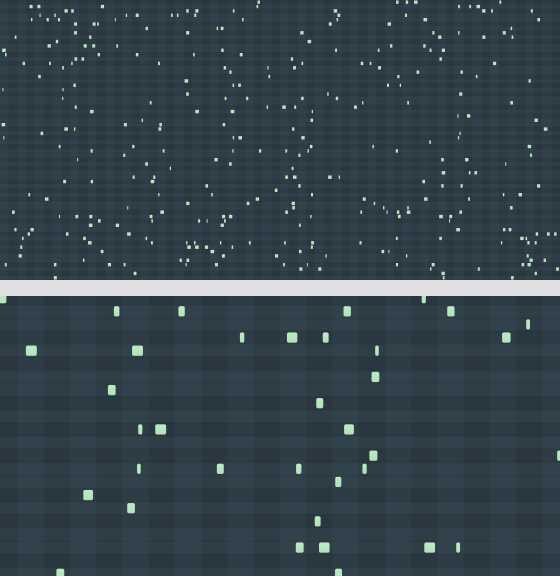
Top, the full canvas; bottom, a detail of the centre.
This pattern is drawn by a Shadertoy shader. Its source:

```glsl
// Draws small pale green blocks scattered over a dark slate step grid.
// Rows follow a twelve-step keyboard shading, columns alternate in tone, and
// each grid cell may hold one rounded block of random width and offset.

const float ROWS = 64.0;           // rows over the canvas height
const float CELL_WIDTH = 2.0;      // column width, in row heights
const float NOTE_CHANCE = 0.078;   // mean share of cells with a block
const float NOTE_HEIGHT = 0.78;    // in row heights
const float MIN_WIDTH = 0.22;
const float MAX_WIDTH = 0.84;
const float CORNER = 0.14;
const float CELL_MARGIN = 0.12;
const float LINE_WIDTH = 0.14;     // separator between rows

const vec3 SLATE = vec3(0.196, 0.259, 0.299);
const vec3 NOTE_TOP = vec3(0.74, 0.93, 0.77);
const vec3 NOTE_BOTTOM = vec3(0.69, 0.88, 0.72);
const float BLACK_KEY_TONE = 0.91;
const float DARK_COLUMN_TONE = 0.92;
const float LINE_TONE = 0.93;

float hash(vec2 p) {
    return fract(sin(dot(p, vec2(127.1, 311.7))) * 43758.5453);
}

// 1 on the five dark steps of each twelve, found by steps of fifths
float blackKey(float row) {
    return step(6.5, mod(row * 7.0 + 1.0, 12.0));
}

// Shares of two neighbouring bands around the nearest border
float borderBlend(float x, float pixel) {
    return clamp((fract(x - 0.5) - 0.5) / pixel + 0.5, 0.0, 1.0);
}

float roundedBox(vec2 p, vec2 halfSize, float radius) {
    vec2 q = abs(p) - halfSize + radius;
    return length(max(q, 0.0)) + min(max(q.x, q.y), 0.0) - radius;
}

vec3 gridColour(vec2 p, float pixel) {
    // Keyboard rows
    float row = floor(p.y - 0.5);
    float key = mix(blackKey(row), blackKey(row + 1.0), borderBlend(p.y, pixel));

    // Alternating columns
    float x = p.x / CELL_WIDTH;
    float column = floor(x - 0.5);
    float dark = mix(mod(column, 2.0), mod(column + 1.0, 2.0),
                     borderBlend(x, pixel / CELL_WIDTH));

    // Thin separators
    float toLine = abs(fract(p.y - 0.5) - 0.5);
    float line = clamp((0.5 * LINE_WIDTH - toLine) / pixel + 0.5, 0.0, 1.0);

    return SLATE * mix(1.0, BLACK_KEY_TONE, key)
                 * mix(1.0, DARK_COLUMN_TONE, dark)
                 * mix(1.0, LINE_TONE, line);
}

// Coverage of the block in this cell, if there is one
float noteCoverage(vec2 p, float pixel) {
    vec2 cell = floor(vec2(p.x / CELL_WIDTH, p.y));
    vec2 local = p - cell * vec2(CELL_WIDTH, 1.0);

    // Slightly sparser around the middle rows
    float height = (cell.y + 0.5) / ROWS;
    float chance = NOTE_CHANCE * (1.0 + 0.25 * cos(6.2832 * height));
    float present = step(hash(cell + 3.7), chance);

    float width = mix(MIN_WIDTH, MAX_WIDTH, hash(cell + 19.3));
    float room = CELL_WIDTH - width - 2.0 * CELL_MARGIN;
    float centre = CELL_MARGIN + 0.5 * width + room * hash(cell + 41.9);

    vec2 halfSize = 0.5 * vec2(width, NOTE_HEIGHT);
    float d = roundedBox(local - vec2(centre, 0.5), halfSize,
                         min(CORNER, halfSize.x));
    return present * clamp(0.5 - d / pixel, 0.0, 1.0);
}

void mainImage(out vec4 fragColor, in vec2 fragCoord) {
    float pixel = ROWS / iResolution.y;
    vec2 p = fragCoord * pixel;

    vec3 noteColour = mix(NOTE_BOTTOM, NOTE_TOP, fract(p.y));
    vec3 colour = mix(gridColour(p, pixel), noteColour, noteCoverage(p, pixel));
    fragColor = vec4(colour, 1.0);
}
```
